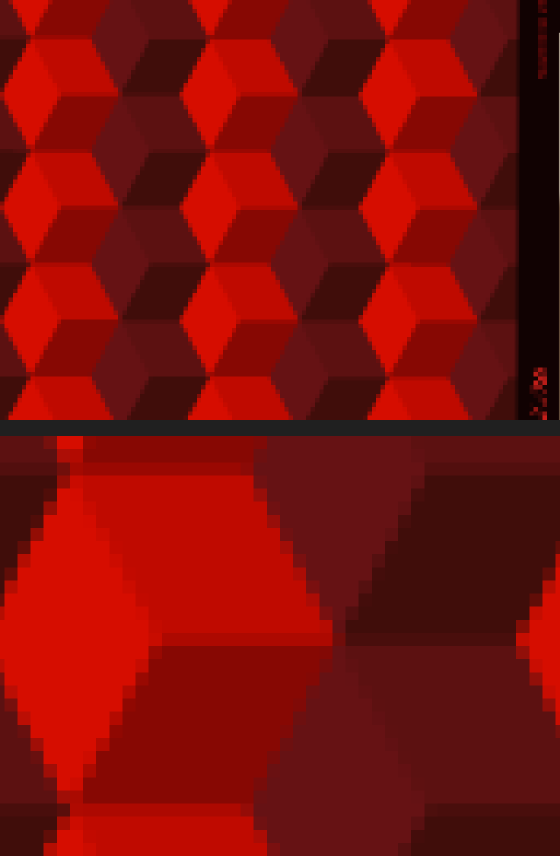
Top, the full canvas; bottom, a detail of the centre.
Write a Shadertoy shader that draws this pattern.

```glsl
// Tumbling cubes in alternating red and maroon columns, drawn in coarse blocks beside a black strip.

const float BLOCKS = 96.0;                       // blocks per canvas height
const vec2 CUBE = vec2(0.1421, 0.1340);          // hexagon side and half height
const vec2 FIRST_CENTRE = vec2(0.1441, 0.7743);
const float ROW_SLOPE = 0.003;

const vec3 RED_LEFT = vec3(0.84, 0.05, 0.00);
const vec3 RED_TOP = vec3(0.75, 0.04, 0.00);
const vec3 RED_SHADE = vec3(0.53, 0.03, 0.01);
const vec3 MAROON_LEFT = vec3(0.40, 0.07, 0.08);
const vec3 MAROON_TOP = vec3(0.36, 0.065, 0.065);
const vec3 MAROON_SHADE = vec3(0.25, 0.05, 0.04);
const vec3 STRIP = vec3(0.065, 0.006, 0.006);

float hash(vec2 p) {
    return fract(sin(dot(p, vec2(127.1, 311.7))) * 43758.5453);
}

float inside(float x, float low, float high) {
    return step(low, x) * step(x, high);
}

// Wraps to one cell: three sides wide, two half heights tall
vec2 wrapCell(vec2 p) {
    vec2 period = vec2(3.0, 2.0);
    return (fract(p / period + 0.5) - 0.5) * period;
}

// Three visible faces of a cube centred at the origin
vec3 cubeFaces(vec2 p, vec3 left, vec3 top, vec3 shade) {
    if (p.x < -0.5 * abs(p.y)) return left;
    return p.y > 0.0 ? top : shade;
}

vec3 cubes(vec2 uv) {
    vec2 p = uv - FIRST_CENTRE;
    p.y += ROW_SLOPE * p.x;
    p /= CUBE;
    vec2 red = wrapCell(p);
    if (abs(red.x) + 0.5 * abs(red.y) < 1.0)
        return cubeFaces(red, RED_LEFT, RED_TOP, RED_SHADE);
    vec2 maroon = wrapCell(p - vec2(1.5, 1.0));
    return cubeFaces(maroon, MAROON_LEFT, MAROON_TOP, MAROON_SHADE);
}

// Mean colour of the cubes over one block
vec3 blockColour(vec2 block) {
    vec3 sum = vec3(0.0);
    for (int j = 0; j < 3; j++)
        for (int i = 0; i < 3; i++)
            sum += cubes((block + (vec2(i, j) + 0.5) / 3.0) / BLOCKS);
    return sum / 9.0;
}

// Black strip with worn red flecks near both ends
vec3 stripColour(vec2 block) {
    float grain = hash(block);
    float upper = inside(block.x, 123.0, 124.0) * step(78.0, block.y);
    upper *= 1.0 - inside(block.y, 92.0, 92.0);
    float raggedLeft = 121.0 + floor(2.0 * hash(block.yy + 7.0));
    float lower = inside(block.x, raggedLeft, 124.0) * step(block.y, 11.0);
    vec3 colour = mix(STRIP, vec3(0.34, 0.03, 0.03), upper * (0.35 + 0.65 * grain));
    return mix(colour, vec3(0.78, 0.12, 0.10), lower * grain * grain);
}

// Thin pale line at the far right, browner below
vec3 sliverColour(float y) {
    return mix(vec3(0.42, 0.33, 0.25), vec3(0.72, 0.67, 0.60), smoothstep(0.50, 0.55, y));
}

vec3 scene(vec2 uv, float pixel) {
    vec2 block = floor(uv * BLOCKS);
    vec3 colour = blockColour(block);

    // Strip with a dim border on its left
    float stripEdge = 1.234 + 0.004 * uv.y;
    colour *= 1.0 - 0.4 * smoothstep(-0.012, -0.004, uv.x - stripEdge);
    float strip = smoothstep(-pixel, pixel, uv.x - stripEdge);
    colour = mix(colour, stripColour(block), strip);

    float sliver = smoothstep(-pixel, pixel, uv.x - 1.3310);
    sliver *= smoothstep(-pixel, pixel, 0.922 - uv.y);
    return mix(colour, sliverColour(uv.y), sliver);
}

void mainImage(out vec4 fragColor, in vec2 fragCoord) {
    // Four samples per pixel smooth the block borders
    vec3 sum = vec3(0.0);
    for (int j = 0; j < 2; j++)
        for (int i = 0; i < 2; i++) {
            vec2 offset = 0.5 * vec2(i, j) - 0.25;
            sum += scene((fragCoord + offset) / iResolution.y, 0.5 / iResolution.y);
        }
    fragColor = vec4(sum / 4.0, 1.0);
}
```
